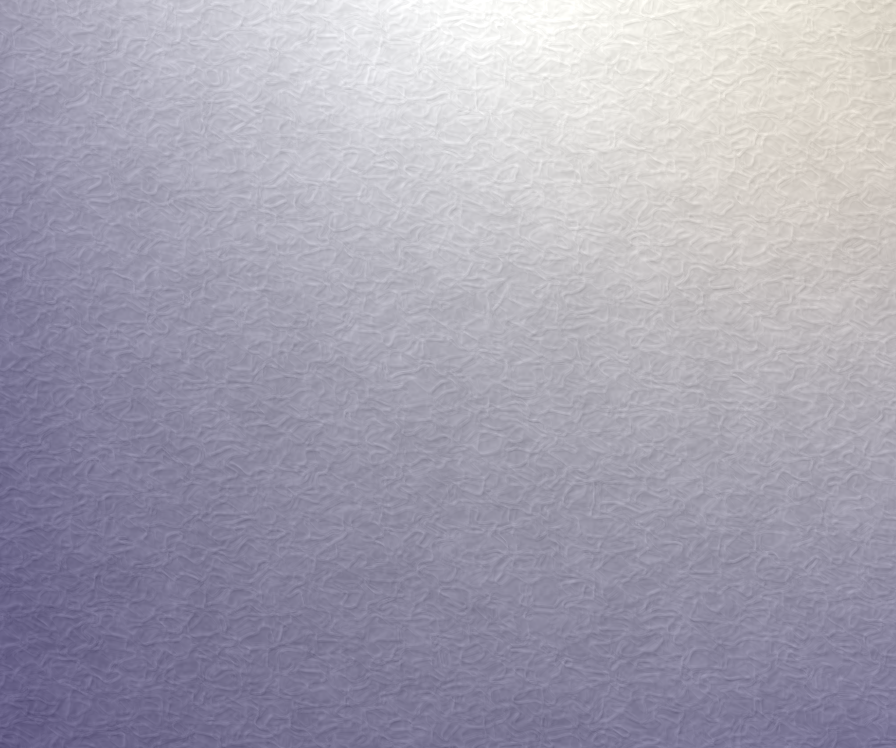
This background is drawn by a Shadertoy shader. Its source:

```glsl
// Embossed paper under soft light: a lilac to warm ivory wash with a white
// glow at the top. The wash is a biquadratic blend of nine colours; the
// wrinkles are warped ridged noise, shaded by its slope toward the light.

// Wash colours by row (top, middle, bottom) and column (left, centre, right)
const vec3 TOP_LEFT = vec3(0.63, 0.62, 0.70);
const vec3 TOP_CENTRE = vec3(0.89, 0.89, 0.89);
const vec3 TOP_RIGHT = vec3(0.85, 0.83, 0.79);
const vec3 MID_LEFT = vec3(0.475, 0.46, 0.585);
const vec3 MID_CENTRE = vec3(0.655, 0.65, 0.70);
const vec3 MID_RIGHT = vec3(0.69, 0.68, 0.715);
const vec3 LOW_LEFT = vec3(0.385, 0.36, 0.515);
const vec3 LOW_CENTRE = vec3(0.475, 0.46, 0.575);
const vec3 LOW_RIGHT = vec3(0.47, 0.45, 0.585);

const vec2 GLOW_POS = vec2(0.53, 1.0);
const vec2 GLOW_SIZE = vec2(0.22, 0.28);
const vec3 GLOW_COLOUR = vec3(0.090, 0.092, 0.090);
const vec2 WARM_POS = vec2(0.90, 0.75);
const vec2 WARM_SIZE = vec2(0.26, 0.24);
const vec3 WARM_COLOUR = vec3(0.045, 0.028, 0.005);

const vec2 WRINKLE_SCALE = vec2(60.0, 90.0);  // cells per canvas height
const float WARP = 1.3;
const float RIDGE_SHARPNESS = 3.0;
const vec2 LIGHT_STEP = vec2(-0.0010, 0.0019);
const float RELIEF = 0.088;
const float CREASE_LIGHT = 0.036;
const float GRAIN_SCALE = 210.0;
const float GRAIN_GAIN = 0.036;
const float MOTTLE_SCALE = 22.0;
const float MOTTLE_GAIN = 0.026;

float hash(vec2 p) {
    vec3 q = fract(vec3(p.xyx) * 0.1031);
    q += dot(q, q.yzx + 33.33);
    return fract((q.x + q.y) * q.z);
}

float noise(vec2 p) {
    vec2 cell = floor(p);
    vec2 f = fract(p);
    f = f * f * (3.0 - 2.0 * f);
    float low = mix(hash(cell), hash(cell + vec2(1, 0)), f.x);
    float high = mix(hash(cell + vec2(0, 1)), hash(cell + vec2(1, 1)), f.x);
    return mix(low, high, f.y);
}

// Weights of a parabola through its values at 0, 0.5 and 1
vec3 parabolaWeights(float t) {
    return vec3((1.0 - t) * (1.0 - 2.0 * t),
                4.0 * t * (1.0 - t),
                t * (2.0 * t - 1.0));
}

float softSpot(vec2 uv, vec2 centre, vec2 size) {
    vec2 d = (uv - centre) / size;
    return exp(-dot(d, d));
}

vec3 wash(vec2 uv) {
    vec3 wx = parabolaWeights(uv.x);
    vec3 wy = parabolaWeights(uv.y);
    vec3 top = mat3(TOP_LEFT, TOP_CENTRE, TOP_RIGHT) * wx;
    vec3 middle = mat3(MID_LEFT, MID_CENTRE, MID_RIGHT) * wx;
    vec3 low = mat3(LOW_LEFT, LOW_CENTRE, LOW_RIGHT) * wx;
    return mat3(low, middle, top) * wy
         + GLOW_COLOUR * softSpot(uv, GLOW_POS, GLOW_SIZE)
         + WARM_COLOUR * softSpot(uv, WARM_POS, WARM_SIZE);
}

// Height of the crumpled surface, roughly 0 to 1
float wrinkles(vec2 p) {
    vec2 q = p * WRINKLE_SCALE;
    q += WARP * (vec2(noise(q * 0.7 + 17.0), noise(q * 0.7 + 53.0)) - 0.5);
    mat2 turn = mat2(0.8, 0.6, -0.6, 0.8);
    float height = 0.0;
    float weight = 0.5;
    for (int i = 0; i < 3; i++) {
        float ridge = 1.0 - abs(2.0 * noise(q) - 1.0);
        height += weight * pow(ridge, RIDGE_SHARPNESS);
        q = turn * q * 1.5 + 31.7;
        weight *= 0.65;
    }
    return height;
}

void mainImage(out vec4 fragColor, in vec2 fragCoord) {
    vec2 uv = fragCoord / iResolution.xy;
    vec2 p = fragCoord / iResolution.y;

    // Slope toward the light, plus bright crests
    float slope = wrinkles(p - LIGHT_STEP) - wrinkles(p + LIGHT_STEP);
    float shade = RELIEF * slope + CREASE_LIGHT * (wrinkles(p) - 0.42);

    // Fine paper tooth and faint uneven patches
    shade += GRAIN_GAIN * (noise(p * GRAIN_SCALE) - 0.5);
    shade += MOTTLE_GAIN * (noise(p * MOTTLE_SCALE) - 0.5);

    vec3 colour = wash(uv) + shade;
    fragColor = vec4(clamp(colour, 0.0, 1.0), 1.0);
}
```
